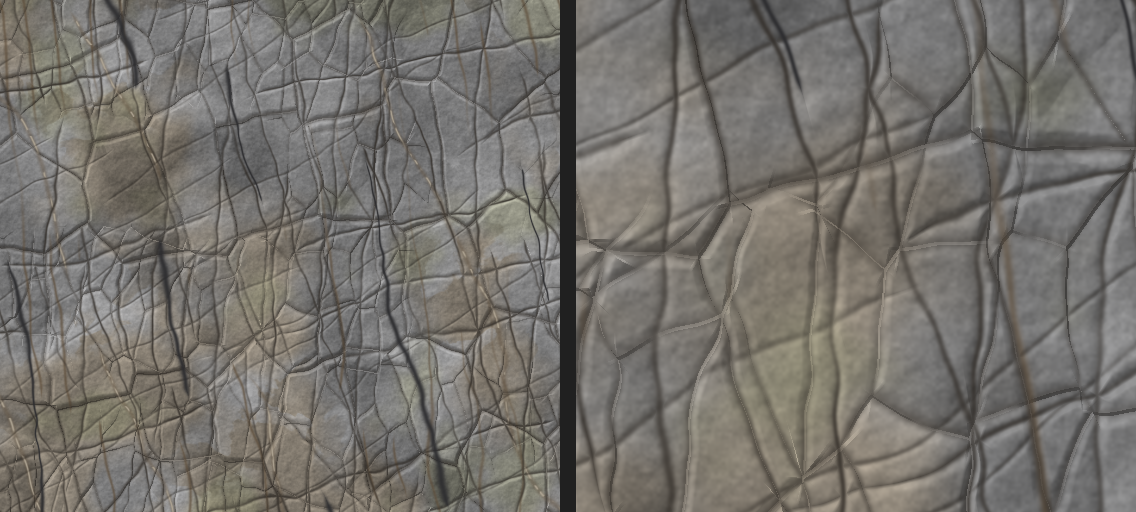
Left, the full canvas; right, a detail of the centre.
Reproduce this texture procedurally as a Shadertoy shader.

```glsl
// Weathered grey-brown cliff face: jointed blocks, steep fissures, rusty seams and pale veins.

const vec3 WARM_STONE = vec3(1.06, 0.995, 0.90);
const vec3 COOL_STONE = vec3(1.00, 1.00, 1.005);
const vec3 RUST = vec3(0.37, 0.305, 0.23);
const vec3 MOSS = vec3(0.43, 0.43, 0.34);
const vec3 VEIN = vec3(0.70, 0.66, 0.59);
const vec3 CRACK = vec3(0.18, 0.16, 0.14);
const vec3 SLATE = vec3(0.17, 0.17, 0.18);

struct Block { float edge; float id; vec2 offset; };
struct Rock { float height; float crack; float fissure; float tone; };

float hash(vec2 p) {
    vec3 q = fract(p.xyx * 0.1031);
    q += dot(q, q.yzx + 33.33);
    return fract((q.x + q.y) * q.z);
}

float noise(vec2 p) {
    vec2 i = floor(p), f = fract(p);
    f = f * f * (3.0 - 2.0 * f);
    return mix(mix(hash(i), hash(i + vec2(1, 0)), f.x),
               mix(hash(i + vec2(0, 1)), hash(i + vec2(1, 1)), f.x), f.y);
}

float fbm(vec2 p, int octaves) {
    float sum = 0.0, amp = 0.5, total = 0.0;
    for (int i = 0; i < octaves; i++) {
        sum += amp * noise(p);
        total += amp;
        p = mat2(1.6, 1.2, -1.2, 1.6) * p + 7.3;
        amp *= 0.5;
    }
    return sum / total;
}

vec2 turn(vec2 p, float a) {
    return vec2(cos(a) * p.x + sin(a) * p.y, cos(a) * p.y - sin(a) * p.x);
}

// Voronoi block: distance to its border, random id and offset from its centre.
Block blockAt(vec2 p, vec2 scale, float seed) {
    p *= scale;
    vec2 cell = floor(p), near = vec2(9.0), next = vec2(9.0), home = cell;
    for (int j = -1; j <= 1; j++)
    for (int i = -1; i <= 1; i++) {
        vec2 c = cell + vec2(i, j);
        vec2 r = c + 0.1 + 0.8 * vec2(hash(c + seed), hash(c + seed + 41.7)) - p;
        if (dot(r, r) < dot(near, near)) { next = near; near = r; home = c; }
        else if (dot(r, r) < dot(next, next)) next = r;
    }
    float edge = dot(0.5 * (near + next), normalize(next - near)) / scale.x;
    return Block(edge, hash(home + seed + 9.1), near / scale);
}

// Distance to a family of wandering, broken lines; positive angles lean left going up.
float seam(vec2 p, float angle, float spacing, float wander, float seed) {
    vec2 q = turn(p, angle);
    q.x += wander * (fbm(q * vec2(4.0, 3.5) + seed, 4) - 0.5);
    float lane = floor(q.x / spacing), d = 1.0;
    for (int i = -1; i <= 1; i++) {
        float k = lane + float(i);
        float sway = hash(vec2(k, seed)) + 0.5 * noise(vec2(k * 7.3, q.y * 3.0 + seed));
        float x = (k + 0.5 + 0.55 * (sway - 0.75)) * spacing;
        float gap = smoothstep(0.5, 0.68, noise(vec2(k * 3.7 + seed, q.y * 3.2)));
        d = min(d, abs(q.x - x) + 0.03 * gap);
    }
    return d;
}

float groove(float d, float width) { return exp(-d * d / (width * width)); }

Rock rockAt(vec2 p) {
    vec2 w = p + 0.05 * (vec2(fbm(p * 5.0, 4), fbm(p * 5.0 + 17.0, 4)) - 0.5);
    w += 0.005 * (vec2(noise(p * 38.0), noise(p * 38.0 + 5.0)) - 0.5);
    Block big = blockAt(turn(w, 0.2), vec2(7.0, 4.6), 3.0);
    Block small = blockAt(turn(w, -0.12), vec2(17.0, 8.5), 23.0);
    float broken = smoothstep(0.38, 0.62, noise(p * 4.5 + 2.0));

    float fissure = seam(w, 0.2, 0.27, 0.06, 5.0);
    float steep = seam(w, 0.27, 0.085, 0.06, 13.0);
    float upright = seam(w, -0.06, 0.11, 0.05, 29.0);
    float bedding = seam(w, -1.3, 0.135, 0.10, 37.0);
    float hairline = seam(p, -1.0, 0.075, 0.10, 51.0);
    float joint = min(min(steep, upright), bedding);
    float gapWidth = 0.0018 + 0.005 * smoothstep(0.45, 0.85, noise(p * 6.0 + 31.0));

    // Tilted block faces, bevelled joints and rough skin.
    vec2 tilt = vec2(big.id, fract(big.id * 17.3)) - 0.5;
    vec2 chip = vec2(small.id, fract(small.id * 13.7)) - 0.5;
    float h = 0.5 * dot(tilt, big.offset) + 0.5 * broken * dot(chip, small.offset);
    h += 0.010 * big.id * smoothstep(0.0, 0.007, big.edge);
    h += 0.006 * broken * small.id * smoothstep(0.0, 0.006, small.edge);
    h -= 0.006 * groove(joint, 0.005) + 0.010 * groove(fissure, 0.008);
    h -= 0.002 * groove(hairline, 0.003);
    h += 0.022 * fbm(p * 13.0, 5) + 0.0035 * fbm(p * 75.0, 3);

    float depth = 0.35 + 0.65 * noise(p * 11.0 + 8.0);
    float crack = depth * max(0.85 * groove(big.edge, 0.0028), groove(joint, 0.0023));
    crack = max(crack, 0.6 * broken * depth * groove(small.edge, 0.002));
    crack = max(crack, 0.55 * depth * groove(hairline, 0.0018));
    float tone = (big.id - 0.5) + 0.7 * broken * (small.id - 0.5);
    return Rock(h, crack, groove(fissure, gapWidth), tone);
}

void mainImage(out vec4 fragColor, in vec2 fragCoord) {
    vec2 p = fragCoord / iResolution.y;
    float reach = 0.0024;
    Rock rock = rockAt(p);
    Rock lit = rockAt(p + reach * vec2(-0.5, 0.86));
    float shade = clamp((rock.height - lit.height) / reach, -1.2, 1.0);

    // Stone tone: stains, pale mottling and grain.
    float stain = fbm(p * 6.0 + 3.0 * fbm(p * 4.0, 3), 5) - 0.5;
    float mottle = smoothstep(0.50, 0.57, fbm(p * 15.0 + 2.0 * fbm(p * 7.0 + 4.0, 3), 5));
    mottle *= smoothstep(0.35, 0.6, noise(p * 5.0 + 60.0));
    float grain = 0.6 * noise(p * 210.0) + 0.4 * noise(p * 430.0) - 0.5;
    float tone = 0.462 + 0.065 * rock.tone + 0.26 * stain + 0.055 * mottle;
    tone += 0.075 * grain + 0.115 * shade;
    float cool = smoothstep(0.40, 0.62, fbm(p * 4.0 + 80.0, 4) + 0.12 * mottle);
    vec3 color = tone * mix(WARM_STONE, COOL_STONE, cool);
    color *= 1.0 + 0.06 * (cool - 0.5);

    // Moss tint, rust and pale beaded veins.
    float moss = smoothstep(0.58, 0.75, fbm(p * 5.0 + 110.0, 4));
    color = mix(color, MOSS * tone / 0.43, 0.5 * moss);
    float rusty = seam(p, 0.12, 0.065, 0.08, 71.0);
    float rustZone = smoothstep(0.35, 0.6, noise(p * 3.0 + 19.0));
    color = mix(color, RUST, 0.65 * rustZone * groove(rusty, 0.0028));
    float vein = seam(p, 0.42, 0.24, 0.09, 83.0);
    float beads = smoothstep(0.45, 0.68, noise(p * 85.0));
    color = mix(color, RUST, 0.4 * groove(vein, 0.005));
    color = mix(color, VEIN, 0.85 * beads * groove(vein, 0.0021));

    color = mix(color, CRACK, 0.8 * rock.crack);
    color = mix(color, SLATE, 0.9 * rock.fissure);
    fragColor = vec4(clamp(color, 0.0, 1.0), 1.0);
}
```
